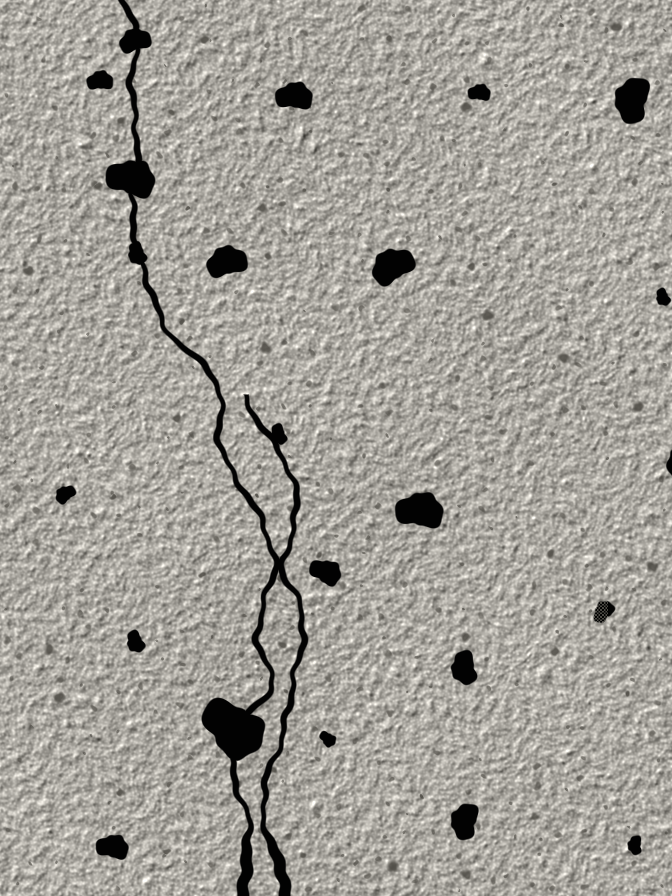
Reproduce this texture procedurally as a Shadertoy shader.

```glsl
// Weathered concrete: embossed cellular grain with small soft pits, broken by
// black chipped holes and two thin wandering cracks running down the wall.
// Cracks are curves x(depth) built from smooth steps and layered sines.

const vec3 CONCRETE = vec3(0.668, 0.656, 0.628);
const vec3 PIT_TINT = vec3(0.30, 0.29, 0.265);
const vec3 VOID_BLACK = vec3(0.008);
const float PI = 3.14159265;

vec2 hash2(vec2 c) {
    vec2 q = vec2(dot(c, vec2(127.1, 311.7)), dot(c, vec2(269.5, 183.3)));
    return fract(sin(q) * 43758.5453);
}

// Smooth cellular noise: one soft bump per jittered cell
float bumps(vec2 p) {
    vec2 cell = floor(p);
    float sum = 0.0;
    for (int j = -1; j <= 1; j++)
    for (int i = -1; i <= 1; i++) {
        vec2 c = cell + vec2(i, j);
        vec2 d = p - c - hash2(c);
        sum += exp(-6.0 * dot(d, d));
    }
    return sum;
}

// Relief lit from the upper left, as a difference of two heights
float relief(vec2 p, float scale) {
    vec2 q = p * scale;
    return bumps(q) - bumps(q + vec2(-0.24, 0.26));
}

vec2 waver(vec2 p, float freq) {
    return sin(p.yx * freq + 1.7 * sin(p * freq * 0.63))
         + 0.5 * sin(p.yx * freq * 2.3 + p * freq);
}

// Soft round pits, at most one in each cell
float pits(vec2 p, float scale, float share, float size) {
    vec2 q = p * scale;
    vec2 cell = floor(q);
    vec2 pick = hash2(cell + 31.0);
    vec2 center = 0.2 + 0.6 * hash2(cell + 7.0);
    float radius = size * (0.5 + pick.y);
    float d = length(fract(q) - center);
    return step(pick.x, share) * (1.0 - smoothstep(radius * 0.45, radius * 1.2, d));
}

// Signed distance to a chipped hole with a lobed outline
float chip(vec2 d, float radius, float seed) {
    float a = atan(d.y, d.x);
    float lobes = 0.20 * sin(2.0 * a + seed) + 0.12 * sin(3.0 * a + seed * 2.3)
                + 0.05 * sin(7.0 * a + seed * 4.1);
    return length(d) - radius * (1.0 + lobes);
}

float ramp(float a, float b, float t) { return smoothstep(a, b, t); }

float jitter(float t) {
    return 0.004 * sin(t * 37.0) + 0.003 * sin(t * 83.0 + 1.0) + 0.0015 * sin(t * 190.0);
}

float mainCrack(float t) {
    return 0.178 + 0.022 * ramp(0.0, 0.04, t) + 0.04 * ramp(0.36, 0.48, t)
         + 0.09 * ramp(0.46, 0.60, t) + 0.08 * ramp(0.66, 0.83, t)
         - 0.025 * ramp(0.84, 0.91, t) + 0.022 * ramp(0.94, 1.02, t)
         - 0.06 * ramp(1.02, 1.08, t) + 0.02 * ramp(1.12, 1.24, t) + jitter(t);
}

float sideCrack(float t) {
    return 0.352 + 0.085 * ramp(0.56, 0.72, t) - 0.012 * ramp(0.76, 0.85, t)
         + 0.022 * ramp(0.85, 0.91, t) - 0.052 * ramp(0.96, 1.20, t)
         + 0.03 * ramp(1.24, 1.32, t) + jitter(t + 2.0);
}

// Distance to a crack from its sideways offset and its slope
float crackDistance(float offset, float slope, float halfWidth) {
    return abs(offset) / sqrt(1.0 + slope * slope) - halfWidth;
}

void mainImage(out vec4 fragColor, in vec2 fragCoord) {
    vec2 p = fragCoord / iResolution.x;
    float depth = iResolution.y / iResolution.x - p.y;
    float pixel = 1.0 / iResolution.x;

    // Grain, fine sand and faint broad staining
    vec2 g = p + 0.003 * waver(p, 45.0);
    float tone = 0.17 * relief(g, 58.0) + 0.18 * relief(g + 3.0, 125.0);
    tone += 0.10 * (bumps(p * 210.0) - 0.52);
    tone += 0.010 * dot(waver(p, 9.0), vec2(0.6));
    vec3 color = CONCRETE + tone * vec3(1.0, 0.99, 0.97);

    // Small pits and rarer larger ones
    vec2 w = p + 0.0012 * waver(p, 240.0);
    float pit = max(0.65 * pits(w, 27.0, 0.42, 0.11), 0.85 * pits(w + 5.0, 9.0, 0.35, 0.055));
    color = mix(color, PIT_TINT, pit);

    // Cracks, wider near the foot
    float e = 0.004;
    float halfWidth = 0.0042 + 0.0008 * sin(depth * 61.0) + 0.005 * ramp(1.22, 1.30, depth);
    float slopeA = (mainCrack(depth + e) - mainCrack(depth - e)) / (2.0 * e);
    float slopeB = (sideCrack(depth + e) - sideCrack(depth - e)) / (2.0 * e);
    float hole = crackDistance(p.x - mainCrack(depth), slopeA, halfWidth);
    float side = crackDistance(p.x - sideCrack(depth), slopeB, halfWidth);
    hole = min(hole, max(side, 0.587 - depth));

    // Chips strung along the main crack, growing downward
    for (int i = 0; i < 3; i++) {
        float n = float(i);
        float t = 0.06 + 0.1025 * n * (3.0 * n - 1.0);
        vec2 d = vec2(p.x - mainCrack(t), t - depth);
        hole = min(hole, chip(d, 0.020 + 0.011 * n, 1.0 + n));
    }

    // Scattered chips, a few of them half covered by a fine mesh
    float mesh = 0.0;
    for (int i = 0; i < 20; i++) {
        vec2 cell = vec2(i % 4, i / 4);
        vec2 pick = hash2(cell + 53.0);
        vec2 d = p - (cell + 0.12 + 0.76 * hash2(cell + 17.0)) / 3.75;
        float chipEdge = chip(d, 0.011 + 0.020 * pick.x * pick.x, pick.y * 2.0 * PI);
        hole = min(hole, chipEdge);
        mesh = max(mesh, step(0.85, pick.y) * step(chipEdge, 0.0) * step(d.x, 0.006));
    }
    float weave = sin(p.x * 384.0 * PI) * sin(p.y * 384.0 * PI);
    vec3 voidColor = mix(VOID_BLACK, PIT_TINT, mesh * smoothstep(-0.3, 0.3, weave));
    color = mix(voidColor, color, smoothstep(-pixel, pixel, hole));

    fragColor = vec4(clamp(color, 0.0, 1.0), 1.0);
}
```
